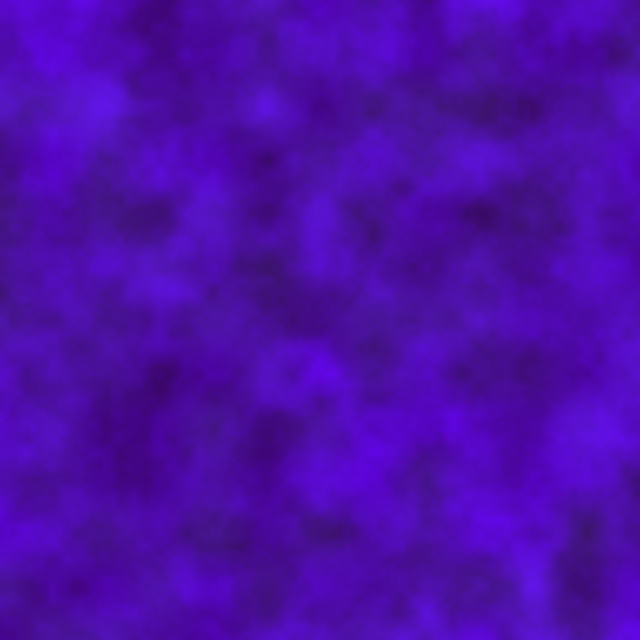
Give the GLSL for this texture, as a WebGL 2 fragment shader.

```glsl
#version 300 es
precision highp float;

// Soft violet clouds: layered value noise on a square lattice sets the
// brightness along an indigo-to-violet ramp, while a second, independent
// layer shifts the green channel so some patches look slightly greyer.

uniform vec2 u_resolution;
out vec4 fragColor;

const float CELLS = 12.0;   // coarsest lattice cells across the canvas
const int OCTAVES = 5;

const vec3 DARK_INDIGO = vec3(0.195, 0.050, 0.315);
const vec3 BRIGHT_VIOLET = vec3(0.415, 0.050, 1.015);

// Pseudo-random value in 0..1 for a lattice point.
float hash(vec2 cell, float seed) {
    vec3 q = fract(vec3(cell.xyx + seed) * vec3(0.1031, 0.1030, 0.0973));
    q += dot(q, q.yzx + 33.33);
    return fract((q.x + q.y) * q.z);
}

// Lattice values blended with a smooth cubic.
float valueNoise(vec2 p, float seed) {
    vec2 cell = floor(p);
    vec2 f = fract(p);
    vec2 blend = f * f * (3.0 - 2.0 * f);
    float bottom = mix(hash(cell, seed), hash(cell + vec2(1, 0), seed), blend.x);
    float top = mix(hash(cell + vec2(0, 1), seed), hash(cell + vec2(1, 1), seed), blend.x);
    return mix(bottom, top, blend.y);
}

// Octaves at doubling frequency and halving weight, normalised to 0..1.
float layeredNoise(vec2 p, float seed) {
    float sum = 0.0;
    float total = 0.0;
    float weight = 0.5;
    for (int i = 0; i < OCTAVES; i++) {
        sum += weight * valueNoise(p, seed + float(i) * 17.3);
        total += weight;
        p *= 2.0;
        weight *= 0.5;
    }
    return sum / total;
}

void main() {
    vec2 p = CELLS * gl_FragCoord.xy / min(u_resolution.x, u_resolution.y);

    // Brightness, kept within the ramp's useful range.
    float glow = clamp(layeredNoise(p, 41.7), 0.12, 0.84);
    vec3 color = mix(DARK_INDIGO, BRIGHT_VIOLET, glow);

    // Green drift between pure and greyer violet.
    color.g += 0.07 * (valueNoise(p, 203.9) - 0.5);

    fragColor = vec4(color, 1.0);
}
```
